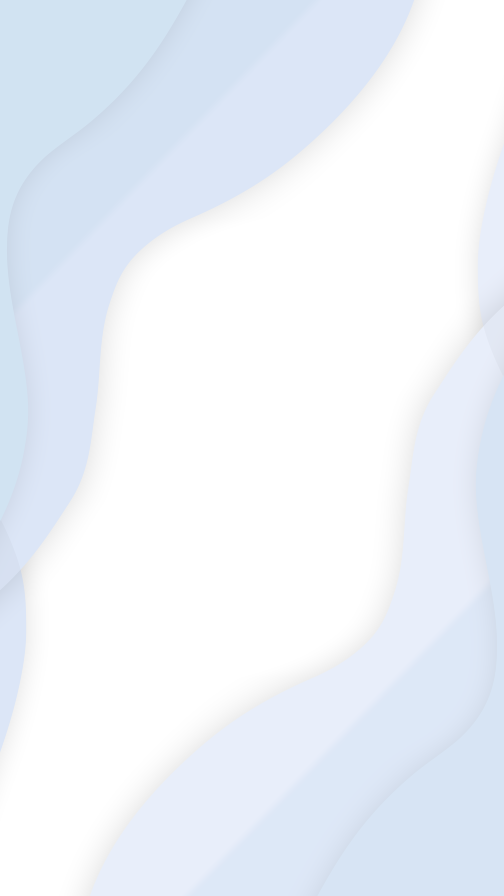
A WebGL 1 fragment shader for this background:

```glsl
precision highp float;
// Pale paper waves in two opposite corners of a white sheet, with soft shadows.
// Each wave edge is a chain of cubic spans x(y); one corner is drawn twice,
// the second time turned by half a circle and tinted lighter.

uniform vec2 u_resolution;

const vec2 SHEET = vec2(432.0, 768.0); // design units across the canvas

// Knots are (y, x, slope). Replaces edge (x, slope) once y has passed knot a.
void span(inout vec2 edge, float y, vec3 a, vec3 b) {
  if (y < a.x) return;
  float h = b.x - a.x;
  float t = clamp((y - a.x) / h, 0.0, 1.0);
  float s = 1.0 - t;
  float x = s * s * ((1.0 + 2.0 * t) * a.y + t * h * a.z)
          + t * t * ((3.0 - 2.0 * t) * b.y - s * h * b.z);
  float slope = 6.0 * t * s * (b.y - a.y) / h
              + s * (1.0 - 3.0 * t) * a.z + t * (3.0 * t - 2.0) * b.z;
  edge = vec2(x + b.z * max(y - b.x, 0.0), slope);
}

// Approximate signed distance, negative on the corner side of the edge
float edgeDistance(vec2 q, vec2 edge) {
  return (q.x - edge.x) / sqrt(1.0 + edge.y * edge.y);
}

float outerWave(vec2 q) {
  vec2 e = vec2(355.0, -0.35);
  vec3 bend = vec3(120.0, 269.0, -1.1);
  vec3 crest = vec3(187.0, 164.0, -2.3);
  vec3 turn = vec3(214.0, 121.0, -1.1);
  vec3 neck = vec3(260.0, 94.0, -0.33);
  vec3 waist = vec3(350.0, 82.0, -0.16);
  vec3 tail = vec3(430.0, 60.0, -0.65);
  span(e, q.y, vec3(0.0, 355.0, -0.35), bend);
  span(e, q.y, bend, crest);
  span(e, q.y, crest, turn);
  span(e, q.y, turn, neck);
  span(e, q.y, neck, waist);
  span(e, q.y, waist, tail);
  span(e, q.y, tail, vec3(506.0, 0.0, -1.1));
  return edgeDistance(q, e);
}

float innerWave(vec2 q) {
  vec2 e = vec2(160.0, -0.55);
  vec3 bend = vec3(105.0, 77.0, -1.2);
  vec3 turn = vec3(138.0, 35.0, -1.0);
  vec3 neck = vec3(215.0, 6.0, 0.0);
  vec3 belly = vec3(345.0, 24.0, 0.05);
  vec3 tail = vec3(390.0, 20.0, -0.2);
  span(e, q.y, vec3(0.0, 160.0, -0.55), bend);
  span(e, q.y, bend, turn);
  span(e, q.y, turn, neck);
  span(e, q.y, neck, belly);
  span(e, q.y, belly, tail);
  span(e, q.y, tail, vec3(447.0, 0.0, -0.5));
  return edgeDistance(q, e);
}

float sideLobe(vec2 q) {
  vec2 e = vec2(-100.0, 0.0);
  vec3 rise = vec3(490.0, 18.0, 0.25);
  vec3 top = vec3(540.0, 22.5, 0.0);
  vec3 fall = vec3(590.0, 16.0, -0.22);
  span(e, q.y, vec3(400.0, -25.0, 0.6), rise);
  span(e, q.y, rise, top);
  span(e, q.y, top, fall);
  span(e, q.y, fall, vec3(645.0, 0.0, -0.35));
  return edgeDistance(q, e);
}

float cover(float d, float pixel) {
  return 1.0 - smoothstep(-0.6 * pixel, 0.6 * pixel, d);
}

// Lays a sheet over the base, with a soft shadow beyond its edge
vec3 layer(vec3 base, vec3 paper, float d, float pixel, float width, float depth) {
  float fade = 1.0 - clamp(d / width, 0.0, 1.0);
  return mix(base * (1.0 - depth * fade * fade), paper, cover(d, pixel));
}

// One corner: q is measured from it, across and along the long side
vec3 corner(vec3 base, vec2 q, float pixel, vec3 band, vec3 fold, vec3 tip) {
  float lobe = sideLobe(q);
  vec3 color = layer(base, band, lobe, pixel, 24.0, 0.06);

  // Outer wave: diagonal fold, and a tint where the lobe shows through
  float diagonal = 272.0 + 0.03 * q.y - q.x - q.y;
  vec3 paper = mix(band, fold, smoothstep(-7.0, 7.0, diagonal));
  paper *= 1.0 - 0.025 * cover(lobe, pixel);
  color = layer(color, paper, outerWave(q), pixel, 30.0, 0.07);

  return layer(color, tip, innerWave(q), pixel, 24.0, 0.045);
}

void main() {
  vec2 p = gl_FragCoord.xy / u_resolution * SHEET;
  float pixel = SHEET.x / u_resolution.x;
  vec3 color = vec3(1.0);
  color = corner(color, vec2(p.x, SHEET.y - p.y), pixel,
    vec3(0.863, 0.902, 0.968), vec3(0.831, 0.886, 0.952), vec3(0.82, 0.889, 0.948));
  color = corner(color, vec2(SHEET.x - p.x, p.y), pixel,
    vec3(0.911, 0.933, 0.98), vec3(0.868, 0.908, 0.968), vec3(0.842, 0.896, 0.956));
  gl_FragColor = vec4(color, 1.0);
}
```
